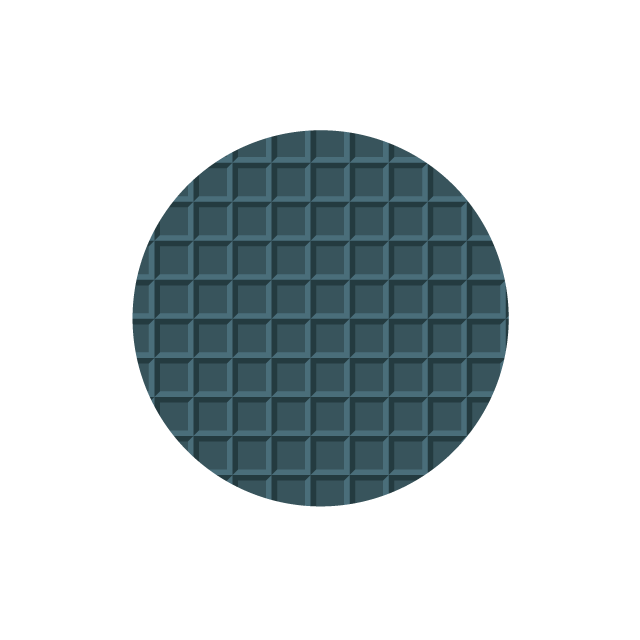
A Shadertoy shader for this pattern:

```glsl
// A white field with a centred disc cut from a grid of sunken square panels.
// Each panel has mitred bevels: dark on the left and top, light on the right
// and bottom. Supersampling smooths edges; the plain margin tiles seamlessly.

const vec3 WHITE = vec3(1.0);
const vec3 FACE  = vec3(0.22, 0.33, 0.36);
const vec3 SHADE = vec3(0.14, 0.23, 0.25);
const vec3 LIGHT = vec3(0.29, 0.43, 0.48);

const vec2  DISC_CENTER = vec2(0.501, 0.5026);
const float DISC_RADIUS = 0.2939;
const vec2  GRID_ORIGIN = vec2(0.4853, 0.5018);
const float PITCH = 0.0610;   // panel size as a share of the canvas
const float BEVEL = 0.143;    // bevel width as a share of a panel
const int   SAMPLES = 4;      // samples per pixel along each axis

// Signed distance to a circle, negative inside
float circleDistance(vec2 p, vec2 center, float radius) {
    return length(p - center) - radius;
}

// Colour of one panel, with q running from 0 to 1 across it
vec3 panelColor(vec2 q, float bevel) {
    float toShade = min(q.x, 1.0 - q.y);
    float toLight = min(1.0 - q.x, q.y);
    vec3 slope = toShade < toLight ? SHADE : LIGHT;
    return min(toShade, toLight) < bevel ? slope : FACE;
}

// Panels inside the disc, plain field outside
vec3 sceneColor(vec2 p) {
    vec2 q = fract((p - GRID_ORIGIN) / PITCH);
    bool inside = circleDistance(p, DISC_CENTER, DISC_RADIUS) < 0.0;
    return inside ? panelColor(q, BEVEL) : WHITE;
}

void mainImage(out vec4 fragColor, in vec2 fragCoord) {
    // Average a regular grid of samples over the pixel
    vec3 sum = vec3(0.0);
    for (int j = 0; j < SAMPLES; j++) {
        for (int i = 0; i < SAMPLES; i++) {
            vec2 offset = (vec2(i, j) + 0.5) / float(SAMPLES) - 0.5;
            sum += sceneColor((fragCoord + offset) / iResolution.xy);
        }
    }
    fragColor = vec4(sum / float(SAMPLES * SAMPLES), 1.0);
}
```
